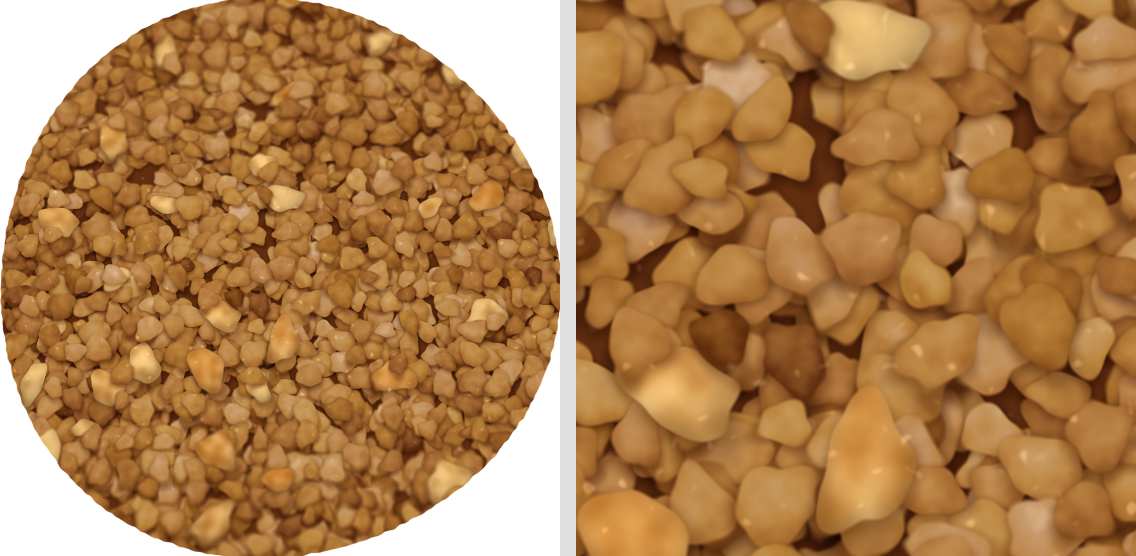
Left, the full canvas; right, a detail of the centre.
Reproduce this texture procedurally as a WebGL 2 fragment shader.

```glsl
#version 300 es
precision highp float;
// A rough-edged disc of wet golden sand grains with shallow focus, on white.

uniform vec2 u_resolution;
out vec4 fragColor;

const vec2  DISC_CENTER  = vec2(0.505, 0.5);
const float DISC_RADIUS  = 0.503;
const float EDGE_ROUGH   = 0.004;
const int   SAND_LAYERS  = 5;
const float SAND_CELL    = 0.046;
const float GOLD_CELL    = 0.1;
const float JITTER       = 0.7;
const float LUMPINESS    = 0.3;
const float GRAIN_TONE   = 0.77;
const float FOCUS_Y      = 0.47;
const float SHARP_EDGE   = 0.0018;
const float BLURRED_EDGE = 0.009;
const vec2  LIGHT        = vec2(-0.25, 0.97);
const vec3  SHADOW_TINT  = vec3(0.70, 0.60, 0.50);
const vec3  AMBER        = vec3(0.78, 0.48, 0.17);
const vec3  CREAM        = vec3(0.89, 0.72, 0.45);
const vec3  SAND[6] = vec3[6](
    vec3(0.38, 0.18, 0.06), vec3(0.55, 0.33, 0.14), vec3(0.66, 0.43, 0.20),
    vec3(0.74, 0.53, 0.29), vec3(0.78, 0.60, 0.41), vec3(0.89, 0.76, 0.58));

vec3 hash3(vec2 c) {
    vec3 p = fract(c.xyx * vec3(0.1031, 0.1030, 0.0973));
    p += dot(p, p.yxz + 33.33);
    return fract((p.xxy + p.yzz) * p.zyx);
}

float cornerSlope(vec2 cell, vec2 offset) {
    return dot(hash3(cell).xy * 2.0 - 1.0, offset);
}

float gradientNoise(vec2 p) {
    vec2 i = floor(p), f = fract(p), e = vec2(1.0, 0.0);
    vec2 u = f * f * f * (f * (f * 6.0 - 15.0) + 10.0);
    return mix(mix(cornerSlope(i, f), cornerSlope(i + e, f - e), u.x),
               mix(cornerSlope(i + e.yx, f - e.yx), cornerSlope(i + 1.0, f - 1.0), u.x), u.y);
}

// Sand colour from deep brown (0) through tan to pale (1) and glossy (1.25)
vec3 sandRamp(float tone) {
    float x = clamp(tone * 4.0, 0.0, 4.999);
    int k = int(x);
    return mix(SAND[k], SAND[k + 1], fract(x));
}

// Paints one jittered layer of grains, back rows first
void layGrains(inout vec3 color, vec2 p, float layer, float cell, float share,
               float blur, float tone, bool golden) {
    vec2 g = p / cell + layer * vec2(0.37, 0.61);
    vec2 home = floor(g);
    for (int j = 1; j >= -1; j--)
    for (int i = -1; i <= 1; i++) {
        vec2 id = home + vec2(i, j);
        vec3 place = hash3(id + layer * 41.0);
        vec3 trait = hash3(id + layer * 41.0 + 117.3);
        if (place.z > share) continue;

        // Irregular rounded outline
        float radius = (golden ? 0.36 : 0.52) * mix(0.68, 1.12, fract(trait.x * 9.0));
        vec2 offset = (g - id - 0.5 - JITTER * (place.xy - 0.5)) / radius;
        float turn = 3.1416 * trait.x, c = cos(turn), s = sin(turn);
        vec2 q = mat2(c, -s, s, c) * offset;
        q.y /= golden ? mix(0.52, 0.8, trait.y) : mix(0.62, 0.95, trait.y);
        if (dot(q, q) > 6.0) continue;
        float a = atan(q.y, q.x);
        float lump = gradientNoise(g * (golden ? 4.0 : 2.6) + 19.0 * place.xy);
        float d = length(q) * (1.0 + 0.1 * cos(3.0 * a + 6.0 * trait.z)
                + 0.05 * cos(5.0 * a + 9.0 * trait.y)) + LUMPINESS * lump;

        // Contact shadow, then the lit body
        float shade = 1.0 - smoothstep(0.7, 1.4, d + 0.2 * offset.y);
        color *= mix(vec3(1.0), SHADOW_TINT, shade);
        float soft = blur / (radius * cell);
        float cover = 1.0 - smoothstep(1.0 - soft, 1.0 + soft, d);
        float light = 0.15 * dot(offset, LIGHT) - 0.2 * d * d * d + 0.3 * lump;
        float brown = step(0.86, fract(trait.z * 7.0));
        vec3 body = sandRamp(tone + light + 0.42 * (trait.z - 0.5) - 0.3 * brown);
        body.b *= mix(0.84, 1.06, fract(trait.y * 5.0));
        if (golden) {
            float paleness = clamp(trait.z + 0.9 * lump + 0.15, 0.0, 1.0);
            body = mix(AMBER, CREAM, paleness) * (1.02 + 0.7 * light + 0.3 * (tone - GRAIN_TONE));
        }
        color = mix(color, body, cover);
    }
}

void main() {
    vec2 p = gl_FragCoord.xy / u_resolution.y;
    vec2 fromCenter = p - DISC_CENTER;
    float r = length(fromCenter), theta = atan(fromCenter.y, fromCenter.x);

    // Shallow focus and slight perspective
    float defocus = smoothstep(0.1, 0.5, abs(p.y - FOCUS_Y));
    float blur = mix(SHARP_EDGE, BLURRED_EDGE, defocus);
    vec2 ground = fromCenter * (1.0 + 0.15 * fromCenter.y) + 4.0;

    // Broad patches, fine texture and darker rim
    float fine = gradientNoise(p * 75.0) + 0.6 * gradientNoise(p * 150.0 + 7.0);
    float tone = GRAIN_TONE + 0.3 * gradientNoise(p * 6.0 + 3.0) + 0.2 * gradientNoise(p * 15.0);
    tone += 0.16 * fine * (1.0 - 0.8 * defocus) - 0.12 * smoothstep(0.3, 0.52, r);

    vec3 color = SAND[0];
    for (int k = 0; k < SAND_LAYERS; k++)
        layGrains(color, ground, float(k), SAND_CELL, 0.8, blur, tone, false);
    layGrains(color, ground, 7.0, GOLD_CELL, 0.42, blur, tone, true);
    layGrains(color, ground, 9.0, SAND_CELL, 0.22, blur, tone, false);

    // Small wet glints
    float glint = smoothstep(0.3, 0.6, gradientNoise(p * 95.0 + 31.0));
    color += 0.16 * glint * (1.0 - defocus) * vec3(1.0, 0.95, 0.85);

    // Uneven disc outline
    float rim = DISC_RADIUS - 0.0086 * (cos(theta) - cos(3.0 * theta))
              - 0.0049 * (sin(theta) + sin(3.0 * theta)) + EDGE_ROUGH * gradientNoise(p * 60.0);
    float edge = 0.8 / u_resolution.y;
    fragColor = vec4(mix(vec3(1.0), color, smoothstep(-edge, edge, rim - r)), 1.0);
}
```
